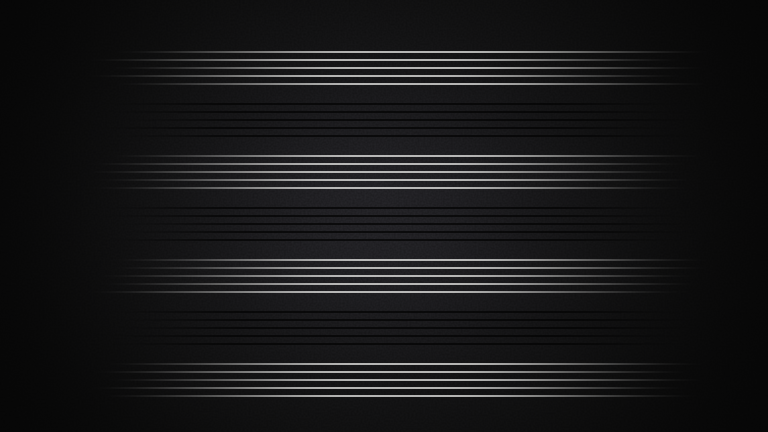
Give the GLSL for this background, as a WebGL 1 fragment shader.

```glsl
precision highp float;
// Bands of fine horizontal lines, alternately silver and black, on charcoal.
// One repeat places the bands and another the lines, whose ends fade away;
// a soft central glow and gradient-noise grain form the ground.

uniform vec2 u_resolution;

#define BAND_STEP 0.12037
#define LINE_STEP 0.01852
#define LINES_PER_BAND 5.0
#define BAND_COUNT 7.0
#define LINE_HALF_WIDTH 0.0017
#define LINE_REACH 0.70
#define LINE_CENTER 0.035
#define GLOW_SIZE vec2(0.46, 0.38)
#define GRAIN_SCALE 220.0
#define GRAIN_AMOUNT 0.10

float hash(vec2 p) {
  p = fract(p * vec2(0.1031, 0.1137));
  p += dot(p, p.yx + 33.33);
  return fract((p.x + p.y) * p.x * 7.31);
}

float cornerSlope(vec2 cell, vec2 offset) {
  float angle = 6.2832 * hash(cell);
  return dot(vec2(cos(angle), sin(angle)), offset);
}

float gradientNoise(vec2 p) {
  vec2 cell = floor(p);
  vec2 f = fract(p);
  vec2 blend = f * f * f * (f * (f * 6.0 - 15.0) + 10.0);
  vec2 e = vec2(0.0, 1.0);
  float low = mix(cornerSlope(cell, f), cornerSlope(cell + e.yx, f - e.yx), blend.x);
  float high = mix(cornerSlope(cell + e.xy, f - e.xy), cornerSlope(cell + e.yy, f - e.yy), blend.x);
  return mix(low, high, blend.y);
}

// Share of a pixel that a horizontal stroke covers
float strokeCoverage(float distance, float halfWidth, float pixel) {
  float top = min(distance + 0.5 * pixel, halfWidth);
  float bottom = max(distance - 0.5 * pixel, -halfWidth);
  return max(top - bottom, 0.0) / pixel;
}

// Charcoal ground with a faintly violet glow
vec3 background(vec2 p) {
  vec2 q = (p + vec2(0.02, 0.0)) / GLOW_SIZE;
  float glow = exp(-dot(q, q));
  float vignette = 1.0 - smoothstep(0.45, 1.0, length(p * vec2(1.0, 0.9)));
  vec3 color = vec3(0.026) + 0.024 * vignette + vec3(0.084, 0.082, 0.097) * glow;
  return color * (1.0 + GRAIN_AMOUNT * 2.0 * gradientNoise(p * GRAIN_SCALE + 300.0));
}

void main() {
  float pixel = 1.0 / u_resolution.y;
  vec2 p = (gl_FragCoord.xy - 0.5 * u_resolution) * pixel;
  float depth = 0.5 - p.y;

  // Nearest band and the nearest line within it
  float band = floor(depth / BAND_STEP + 0.15);
  float local = depth - band * BAND_STEP;
  float line = clamp(floor(local / LINE_STEP + 0.5), 0.0, LINES_PER_BAND - 1.0);
  float inBands = step(0.5, band) * step(band, BAND_COUNT + 0.5);
  float stroke = inBands * strokeCoverage(local - line * LINE_STEP, LINE_HALF_WIDTH, pixel);

  // Each line slides a little sideways, so the ends are staggered
  float shift = 0.07 * (hash(vec2(line + 3.0, band + 11.0)) - 0.5);
  float across = abs(p.x - LINE_CENTER - shift);
  float silverFade = 1.0 - smoothstep(0.10, LINE_REACH, across);
  float blackFade = 1.0 - smoothstep(0.35, LINE_REACH, across);

  vec3 color = background(p);
  vec3 silver = vec3(0.94, 0.94, 0.93);
  vec3 black = vec3(0.012);
  float isSilver = mod(band, 2.0);
  color = mix(color, mix(black, silver, isSilver), stroke * mix(blackFade, silverFade, isSilver));
  gl_FragColor = vec4(color, 1.0);
}
```
